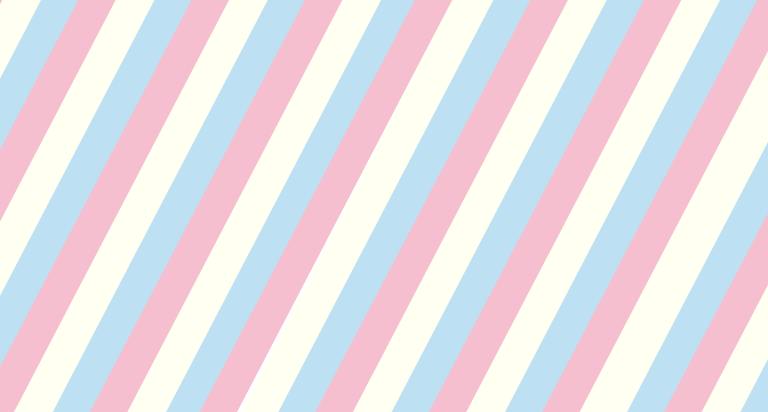
Write a Shadertoy shader that draws this pattern.

```glsl
// Leaning candy stripes: cream, blue and pink bands repeated along a sheared axis.
// Small step offsets vary a few band widths, and one seam opens into a white sliver.
// Bands are periodic box coverages, so shared edges blend without a halo.

const vec3 CREAM = vec3(1.00, 1.00, 0.95);
const vec3 BLUE  = vec3(0.74, 0.88, 0.95);
const vec3 PINK  = vec3(0.96, 0.75, 0.81);
const vec3 WHITE = vec3(1.0);

const float LEAN   = 0.280;   // sideways drift from bottom to top, in canvas widths
const float PERIOD = 0.1476;  // one cream-blue-pink repeat, in canvas widths
const float ORIGIN = 0.0182;  // where a cream band starts on the bottom edge
const float BLUE_START = 0.342;
const float PINK_START = 0.669;
const float SEAM = 1.970;     // position of the open seam, in repeats

// Antialiased step centred on x = 0.
float edge(float x, float blur) {
    return smoothstep(-blur, blur, x);
}

// Coverage of a band from start to end, repeated every unit.
float band(float x, float start, float end, float blur) {
    float fromCentre = abs(fract(x - 0.5 * (start + end) + 0.5) - 0.5);
    return edge(0.5 * (end - start) - fromCentre, blur);
}

// Uneven spacing: every jump falls inside a flat band, so it only alters widths.
float unevenSpacing(float x) {
    float earlyPink = 0.030 * (step(1.5, x) - step(2.2, x));
    float slightLag = 0.010 * step(2.2, x);
    float wideCream = 0.076 * step(5.17, x);
    return x + earlyPink + slightLag - wideCream;
}

// Thin wedge to the right of the seam, tapering away toward the top.
float seamSliver(float x, float height, float blur) {
    float width = mix(0.038, 0.0, height);
    return edge(x - SEAM, blur) * edge(SEAM + width - x, blur);
}

vec3 stripes(float x, float blur) {
    float blue = band(x, BLUE_START, PINK_START, blur);
    float pink = band(x, PINK_START, 1.0, blur);
    return CREAM + blue * (BLUE - CREAM) + pink * (PINK - CREAM);
}

void mainImage(out vec4 fragColor, in vec2 fragCoord) {
    vec2 uv = fragCoord / iResolution.xy;

    // Sheared axis measured in repeats, and the size of a pixel along it.
    float along = (uv.x - LEAN * uv.y - ORIGIN) / PERIOD;
    float blur = 0.7 * length(vec2(1.0, LEAN) / iResolution.xy) / PERIOD;

    vec3 color = stripes(unevenSpacing(along), blur);
    color = mix(color, WHITE, seamSliver(along, uv.y, blur));
    fragColor = vec4(color, 1.0);
}
```
